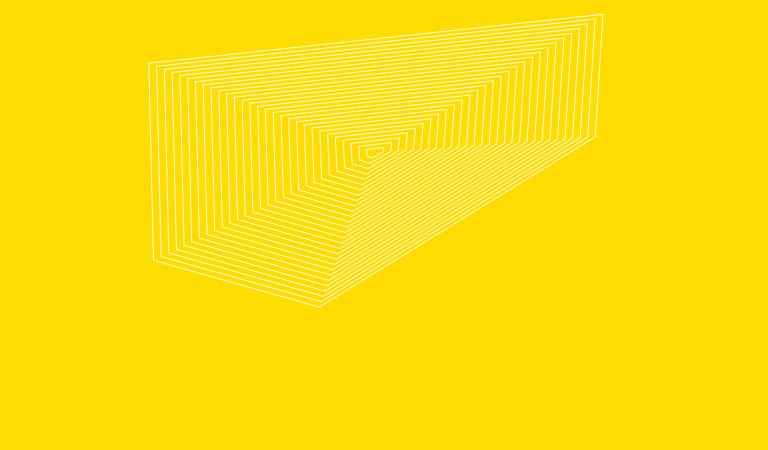
Give the GLSL for this background, as a WebGL 2 fragment shader.

```glsl
#version 300 es
precision highp float;

#define RING_STEPS 28
#define CORNERS 5
#define LINE_WIDTH 0.0020
#define BACKGROUND vec3(1.0, 0.863, 0.0)
#define LINE_COLOR vec3(1.0)

uniform vec2 u_resolution;
out vec4 fragColor;

// Corners of the largest and smallest ring, in units of canvas height
const vec2 OUTER[CORNERS] = vec2[CORNERS](
    vec2(0.3307, 0.8595), vec2(1.3400, 0.9682), vec2(1.3229, 0.6962),
    vec2(0.7096, 0.3178), vec2(0.3411, 0.4216));
const vec2 INNER[CORNERS] = vec2[CORNERS](
    vec2(0.8144, 0.6678), vec2(0.8533, 0.6727), vec2(0.8511, 0.6622),
    vec2(0.8267, 0.6489), vec2(0.8167, 0.6522));

float segmentDistance(vec2 p, vec2 a, vec2 b) {
    vec2 toPoint = p - a;
    vec2 edge = b - a;
    float along = clamp(dot(toPoint, edge) / dot(edge, edge), 0.0, 1.0);
    return length(toPoint - edge * along);
}

// Distance to the outline of the ring blended between OUTER and INNER
float ringDistance(vec2 p, float blend) {
    float nearest = 1e3;
    vec2 previous = mix(OUTER[CORNERS - 1], INNER[CORNERS - 1], blend);
    for (int i = 0; i < CORNERS; i++) {
        vec2 corner = mix(OUTER[i], INNER[i], blend);
        nearest = min(nearest, segmentDistance(p, previous, corner));
        previous = corner;
    }
    return nearest;
}

// Share of a pixel covered by a line at the given distance
float lineCoverage(float dist, float pixel) {
    float overlap = 0.5 * (LINE_WIDTH + pixel) - dist;
    return clamp(overlap, 0.0, min(LINE_WIDTH, pixel)) / pixel;
}

void main() {
    vec2 p = gl_FragCoord.xy / u_resolution.y;
    float pixel = 1.0 / u_resolution.y;

    // Nested rings shrinking in even steps
    float coverage = 0.0;
    for (int i = 0; i <= RING_STEPS; i++) {
        float blend = float(i) / float(RING_STEPS);
        coverage += lineCoverage(ringDistance(p, blend), pixel);
    }

    fragColor = vec4(mix(BACKGROUND, LINE_COLOR, min(coverage, 1.0)), 1.0);
}
```
